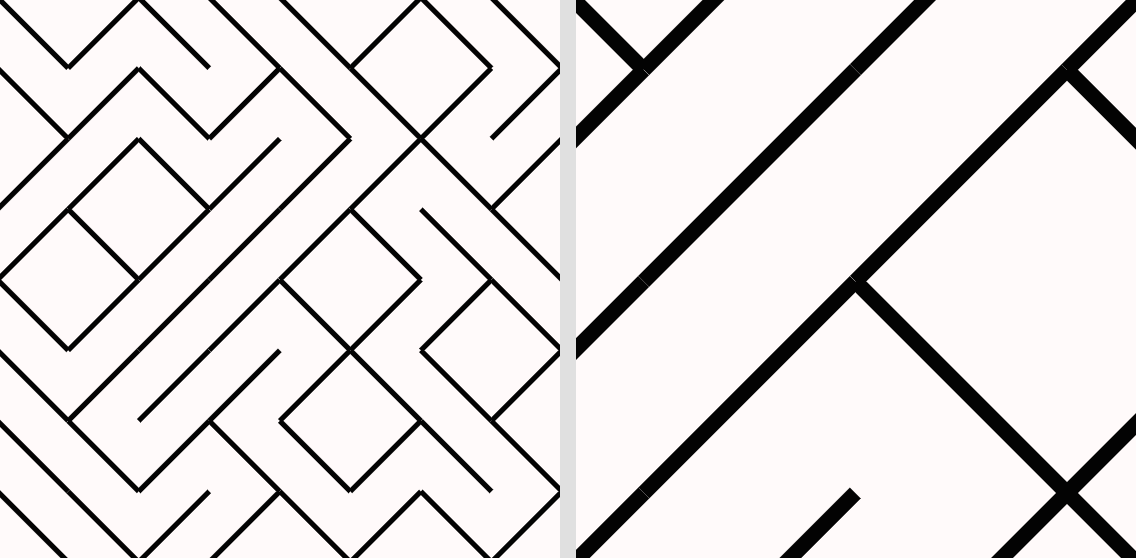
Left: the whole. Right: its middle third, enlarged.
Reproduce this pattern procedurally as a Shadertoy shader.

```glsl
// Maze of random diagonal strokes: black square-ended lines on a warm white ground.

const float CELLS_ACROSS = 7.938;      // cells per canvas width
const float CORNER_SHIFT = 0.034;      // part of the first cell cut off at the top left
const float STROKE_WIDTH = 0.073;      // in cells
const float RISING_SHARE = 0.58;       // share of strokes that rise to the right
const vec3 PAPER = vec3(1.0, 0.982, 0.98);
const vec3 INK = vec3(0.01);

// Integer hash of a cell, 0 to 1
float hashCell(ivec2 cell) {
    uvec2 q = uvec2(cell + 64) * uvec2(1597u, 3571u);
    uint h = (q.x ^ (q.y << 7)) * 747797u;
    h = (h ^ (h >> 15)) * 668265u;
    h ^= h >> 13;
    return float(h & 65535u) / 65536.0;
}

float boxDistance(vec2 p, vec2 halfSize) {
    vec2 d = abs(p) - halfSize;
    return length(max(d, 0.0)) + min(max(d.x, d.y), 0.0);
}

// Corner-to-corner stroke about the cell centre, with flat ends; y points down
float strokeDistance(vec2 p, bool rising, float width) {
    p.y = rising ? -p.y : p.y;
    vec2 alongAcross = vec2(p.x + p.y, p.x - p.y) * sqrt(0.5);
    return boxDistance(alongAcross, vec2(sqrt(0.5), 0.5 * width));
}

// Nearest stroke, with neighbours since stroke ends overhang their cells
float mazeDistance(vec2 p, float width, float risingShare) {
    ivec2 home = ivec2(floor(p));
    float nearest = 1.0;
    for (int y = -1; y <= 1; y++) {
        for (int x = -1; x <= 1; x++) {
            ivec2 cell = home + ivec2(x, y);
            bool rising = hashCell(cell) < risingShare;
            float d = strokeDistance(p - vec2(cell) - 0.5, rising, width);
            nearest = min(nearest, d);
        }
    }
    return nearest;
}

void mainImage(out vec4 fragColor, in vec2 fragCoord) {
    // Cell units measured from the top left
    float pixel = CELLS_ACROSS / iResolution.x;
    vec2 p = vec2(fragCoord.x, iResolution.y - fragCoord.y) * pixel + CORNER_SHIFT;

    // Ink coverage with a one-pixel soft edge
    float d = mazeDistance(p, STROKE_WIDTH, RISING_SHARE);
    float ink = clamp(0.5 - d / pixel, 0.0, 1.0);
    fragColor = vec4(mix(PAPER, INK, ink), 1.0);
}
```
